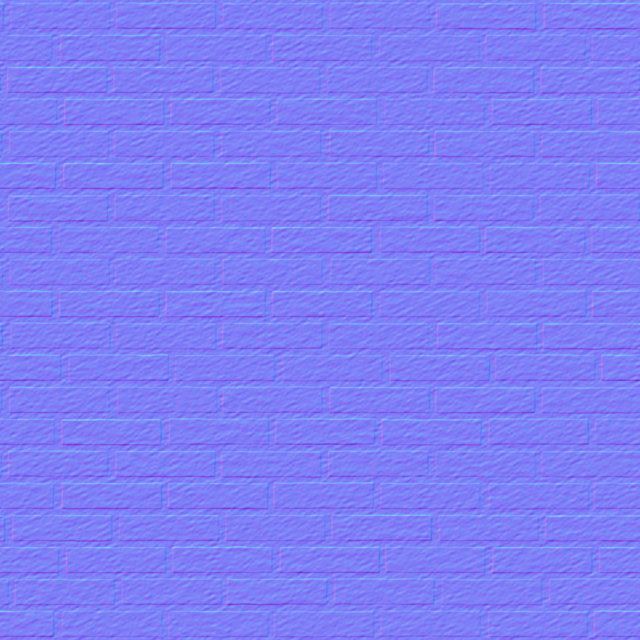
Give the GLSL for this texture map, as a three.js fragment shader.

```glsl
// Tangent-space normal map of a running-bond brick wall, 6 bricks by 20 courses.
// A height field (raised bricks, slanted grain, face wrinkles) is differentiated
// by central differences; the slopes become colours. All noise wraps at the edges.
varying vec2 vUv;

const vec2 BRICKS = vec2(6.0, 20.0);
const float UNITS = 768.0;                  // fine length units across the canvas
const vec2 HALF_BRICK = vec2(59.5, 15.0);   // in fine units
const float CORNER = 1.5;
const float BEVEL = 1.2;

float hash(vec2 p) {
  return fract(sin(dot(p, vec2(127.1, 311.7))) * 43758.5453);
}

// Value noise that repeats after a whole number of cells.
float wrapNoise(vec2 p, vec2 period) {
  vec2 cell = floor(p);
  vec2 f = fract(p);
  f = f * f * (3.0 - 2.0 * f);
  vec2 lo = mod(cell, period);
  vec2 hi = mod(cell + 1.0, period);
  return mix(mix(hash(lo), hash(vec2(hi.x, lo.y)), f.x),
             mix(hash(vec2(lo.x, hi.y)), hash(hi), f.x), f.y);
}

float tiledNoise(vec2 uv, vec2 cells) {
  return wrapNoise(uv * cells, cells);
}

// Grain drawn out along a gentle upward slant; whole-number shear keeps it tiling.
float slantedNoise(vec2 uv, vec2 cells) {
  return wrapNoise(vec2(uv.x + uv.y, 2.0 * uv.y - uv.x) * cells, cells);
}

float roundedBox(vec2 p, vec2 halfSize, float radius) {
  vec2 d = abs(p) - halfSize + radius;
  return length(max(d, 0.0)) + min(max(d.x, d.y), 0.0) - radius;
}

// Returns the brick's coverage in x and its own random value in y.
vec2 brickMask(vec2 uv) {
  vec2 cellSize = UNITS / BRICKS;
  float row = floor(uv.y * BRICKS.y);
  float course = mod(row, BRICKS.y);
  float shift = 0.57 - 0.5 * mod(course, 2.0)
              + 0.1 * (hash(vec2(course, 7.3)) - 0.5);
  float x = uv.x * BRICKS.x - shift;
  vec2 id = vec2(mod(floor(x), BRICKS.x), course);
  vec2 p = (vec2(fract(x), uv.y * BRICKS.y - row) - 0.5) * cellSize;

  // Each brick is laid a little off its place and has uneven edges.
  vec2 nudge = vec2(hash(id + 3.1), hash(id + 8.7)) - 0.5;
  float wobble = tiledNoise(uv, vec2(90.0)) - 0.5;
  float d = roundedBox(p - nudge * vec2(2.4, 1.0), HALF_BRICK, CORNER);
  return vec2(1.0 - smoothstep(-BEVEL, BEVEL, d + 0.9 * wobble), hash(id + 5.9));
}

float wallHeight(vec2 uv) {
  vec2 brick = brickMask(uv);
  float grain = 0.30 * slantedNoise(uv, vec2(70.0, 95.0))
              + 0.17 * tiledNoise(uv, vec2(240.0));
  float wrinkles = tiledNoise(uv, vec2(26.0, 110.0));
  float roughness = mix(1.12, 0.95, brick.x);
  float face = mix(0.24, 0.38, brick.y)
             + mix(0.05, 0.28, brick.y) * (wrinkles - 0.5);
  return grain * roughness + face * brick.x;
}

// Change of height per fine unit along each axis.
vec2 wallSlope(vec2 uv, float stepUnits) {
  vec2 e = vec2(stepUnits / UNITS, 0.0);
  vec2 rise = vec2(wallHeight(uv + e.xy) - wallHeight(uv - e.xy),
                   wallHeight(uv + e.yx) - wallHeight(uv - e.yx));
  return rise / (2.0 * stepUnits);
}

// Red rises to the right, green falls upward; blue dims on steep lower edges.
vec3 slopeColor(vec2 slope) {
  vec2 tilt = slope * vec2(0.85, -1.0);
  float blue = 0.968 + 0.18 * tilt.y - dot(tilt, tilt);
  return vec3(vec2(0.496, 0.497) + tilt, blue);
}

void main() {
  vec2 slope = wallSlope(vUv, 0.75);
  gl_FragColor = vec4(clamp(slopeColor(slope), 0.0, 1.0), 1.0);
}
```
